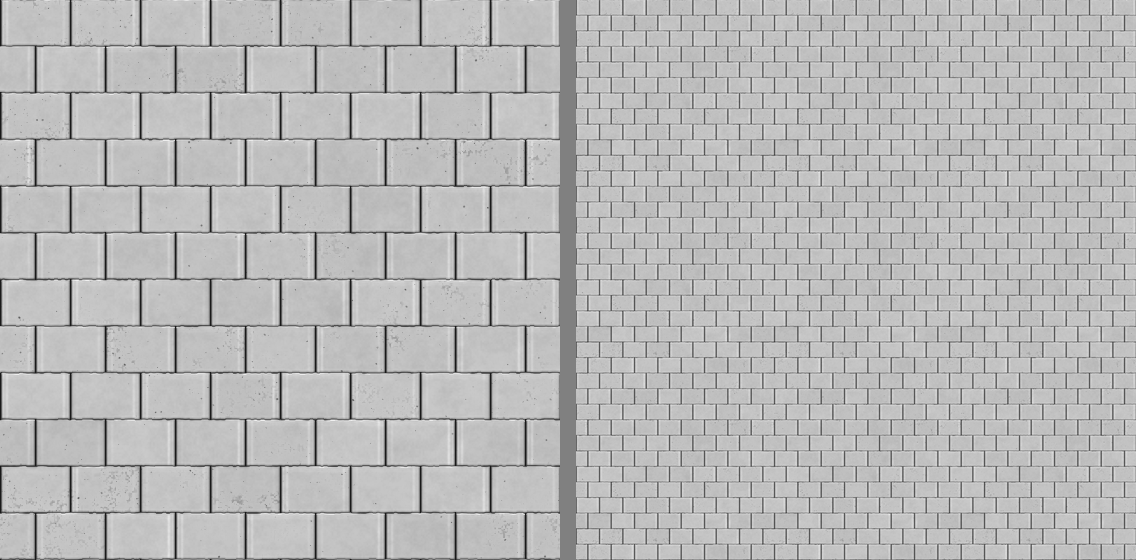
Left, the tile; right, the same tile 3 across and 3 down.
Give the GLSL for this texture, as a Shadertoy shader.

```glsl
const vec2 BRICKS = vec2(8.0, 12.0);       // repeats across and down
const vec2 SHIFT = vec2(0.0011, 0.0014);   // offset of the joint grid
const float SIDE_GAP = 0.0013;             // half width of upright joints
const float BED_GAP = 0.0007;              // half width of level joints
const float SIDE_SHADOW = 0.0018;          // soft falloff beside the joints
const float BED_SHADOW = 0.0015;
const float WOBBLE = 0.0011;               // raggedness of level joints
const float PIT_DENSITY = 0.050;
const float FACE_TONE = 0.757;
const float TONE_SPREAD = 0.030;
const float CLOUD_CONTRAST = 0.055;
const vec3 JOINT_COLOR = vec3(0.10);
const vec3 BED_COLOR = vec3(0.26);
const vec3 PIT_COLOR = vec3(0.28);
const vec3 CHIP_COLOR = vec3(0.94);

float hash(vec2 p) {
    vec3 q = fract(vec3(p.xyx) * 0.1031);
    q += dot(q, q.yzx + 33.33);
    return fract((q.x + q.y) * q.z);
}

// Value noise that wraps after a whole number of cells
float noise(vec2 p, vec2 period) {
    vec2 i = floor(p), f = fract(p);
    f = f * f * (3.0 - 2.0 * f);
    vec2 a = mod(i, period), b = mod(i + 1.0, period);
    return mix(mix(hash(a), hash(vec2(b.x, a.y)), f.x),
               mix(hash(vec2(a.x, b.y)), hash(b), f.x), f.y);
}

float fbm(vec2 uv, float cells) {
    float sum = 0.0, weight = 0.5;
    for (int i = 0; i < 4; i++) {
        sum += weight * noise(uv * cells, vec2(cells));
        cells *= 2.0;
        weight *= 0.5;
    }
    return sum / 0.9375;
}

// Noise along one level joint
float jointNoise(float x, float joint, float cells) {
    return noise(vec2(x * cells, joint), vec2(cells, BRICKS.y));
}

float band(float d, float center, float width) {
    float t = (d - center) / width;
    return exp(-t * t);
}

// Small uneven holes, at most one in each cell
float pits(vec2 uv, float cells, float density) {
    vec2 id = mod(floor(uv * cells), cells);
    vec2 center = 0.3 + 0.4 * vec2(hash(id + 17.3), hash(id + 41.7));
    float radius = mix(0.07, 0.17, pow(hash(id + 73.1), 3.0));
    float soft = 0.05 + 0.5 * cells / iResolution.y;
    vec2 offset = fract(uv * cells) - center;
    offset.x += 0.8 * (hash(id + 29.3) - 0.5) * offset.y;
    float disc = 1.0 - smoothstep(radius - soft, radius + soft, length(offset));
    return disc * step(hash(id + 5.9), density) * mix(0.25, 1.0, hash(id + 91.3));
}

void mainImage(out vec4 fragColor, in vec2 fragCoord) {
    vec2 uv = fragCoord / iResolution.xy;
    float pixel = 1.0 / iResolution.y;

    // Brick layout, with alternate rows shifted by half a brick
    vec2 p = uv - SHIFT;
    float joint = mod(floor(p.y * BRICKS.y + 0.5), BRICKS.y);
    float ragged = jointNoise(uv.x, joint, 160.0);
    p.y += WOBBLE * (smoothstep(0.25, 0.75, ragged) - 0.5);
    float row = mod(floor(p.y * BRICKS.y), BRICKS.y);
    vec2 grid = p * BRICKS + vec2(0.5 * mod(row + 1.0, 2.0), 0.0);
    vec2 brick = vec2(mod(floor(grid.x), BRICKS.x), row);
    vec2 low = fract(grid) / BRICKS;
    vec2 high = (1.0 - fract(grid)) / BRICKS;
    float side = min(low.x, high.x);
    float bed = min(low.y, high.y);

    // Face: tone of each brick, clouds, grain and fine scuffs
    float age = hash(brick + 11.0);
    float cloud = fbm(uv, 20.0);
    float mottle = fbm(uv, 96.0);
    float grain = noise(uv * 320.0, vec2(320.0));
    float tone = FACE_TONE + TONE_SPREAD * (hash(brick + 3.0) - 0.5);
    tone += CLOUD_CONTRAST * (cloud - 0.5) + 0.045 * (mottle - 0.5) + 0.020 * (grain - 0.5);
    float scuff = smoothstep(0.45, 0.75, cloud) * smoothstep(0.50, 0.80, mix(mottle, grain, 0.45));
    tone -= 0.22 * age * age * scuff;

    // Pale bevel bands inside the edges
    float leftGlow = mix(0.2, 1.1, hash(brick + 23.0));
    float rightGlow = mix(0.2, 1.1, hash(brick + 37.0));
    float topGlow = mix(0.2, 1.1, hash(brick + 53.0));
    float bevel = leftGlow * (1.0 * band(low.x, 0.0048, 0.0018) + 0.75 * band(low.x, 0.0115, 0.0024));
    bevel += rightGlow * (0.7 * band(high.x, 0.0050, 0.0018) + 0.95 * band(high.x, 0.0120, 0.0026));
    bevel += topGlow * (0.45 * band(high.y, 0.0055, 0.0022) + 0.22 * band(high.y, 0.0100, 0.0022));
    bevel += 0.30 * band(low.y, 0.0048, 0.0018);
    tone += 0.100 * min(bevel, 1.4) * mix(0.75, 1.15, mottle);
    vec3 color = vec3(tone);

    // Pits, denser on worn bricks
    float density = PIT_DENSITY * mix(0.2, 2.2, age * age) * smoothstep(0.25, 0.65, cloud);
    float holes = max(pits(uv, 96.0, density), 0.7 * pits(uv, 176.0, density));
    color = mix(color, PIT_COLOR, holes * 0.85);

    // Soft shadows, then bright lips and chips under the level joints
    float wear = smoothstep(0.45, 0.80, jointNoise(uv.x, joint, 40.0));
    float bedWidth = BED_GAP * mix(0.8, 2.0, wear * ragged);
    color *= 1.0 - 0.30 * exp(-max(bed - bedWidth, 0.0) / BED_SHADOW);
    color *= 1.0 - 0.45 * exp(-max(side - SIDE_GAP, 0.0) / SIDE_SHADOW);
    float chip = smoothstep(0.60, 0.85, jointNoise(uv.x, joint, 96.0));
    float lip = min(0.20 + 0.45 * topGlow + 0.4 * chip, 1.0) * (1.0 - 0.5 * wear);
    color = mix(color, CHIP_COLOR, lip * band(high.y, 0.0028, 0.0011));

    // Joints
    float soften = max(0.0007, 0.6 * pixel);
    float bedShade = 1.0 - smoothstep(bedWidth - soften, bedWidth + soften, bed);
    float sideShade = 1.0 - smoothstep(SIDE_GAP - soften, SIDE_GAP + soften, side);
    color = mix(color, BED_COLOR, bedShade * mix(0.70, 1.0, wear));
    color = mix(color, JOINT_COLOR, sideShade);

    fragColor = vec4(clamp(color, 0.0, 1.0), 1.0);
}
```
